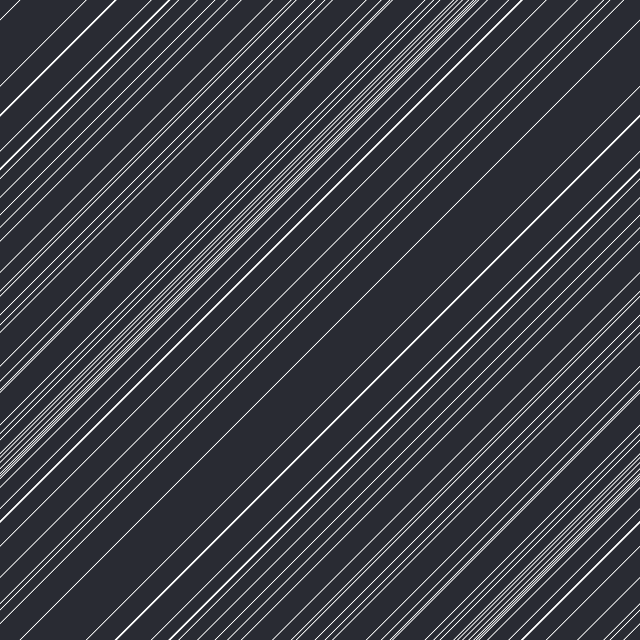
Reproduce this pattern procedurally as a three.js fragment shader.

```glsl
// Thin white diagonal lines at irregular spacing on dark slate, repeating once per canvas.
#define LINE_COUNT 41
#define SLOTS 512.0
#define LINE_WIDTH (1.0 / SLOTS)
#define FIRST_SLOT 379.0
#define PHASE (226.0 / SLOTS)
#define SLATE vec3(0.16, 0.17, 0.20)
#define WHITE vec3(1.0)

varying vec2 vUv;

// Full-period congruential step: visits every slot once, so no two lines coincide.
float nextSlot(float slot) {
  return mod(slot * 141.0 + 71.0, SLOTS);
}

// Share of a filter footprint that a bar covers, given the distance to its centre.
float barCoverage(float dist, float width, float footprint) {
  float near = max(dist - 0.5 * footprint, -0.5 * width);
  float far = min(dist + 0.5 * footprint, 0.5 * width);
  return max(far - near, 0.0) / footprint;
}

void main() {
  // Constant along each rising diagonal; the footprint is one screen sample wide.
  float across = vUv.x - vUv.y;
  float footprint = max(0.5 * fwidth(across), 1e-5);

  // Add up the lines, wrapping distances so the pattern tiles.
  float coverage = 0.0;
  float slot = FIRST_SLOT;
  for (int i = 0; i < LINE_COUNT; i++) {
    float offset = across - slot / SLOTS - PHASE;
    float dist = abs(fract(offset + 0.5) - 0.5);
    coverage += barCoverage(dist, LINE_WIDTH, footprint);
    slot = nextSlot(slot);
  }

  gl_FragColor = vec4(mix(SLATE, WHITE, min(coverage, 1.0)), 1.0);
}
```
